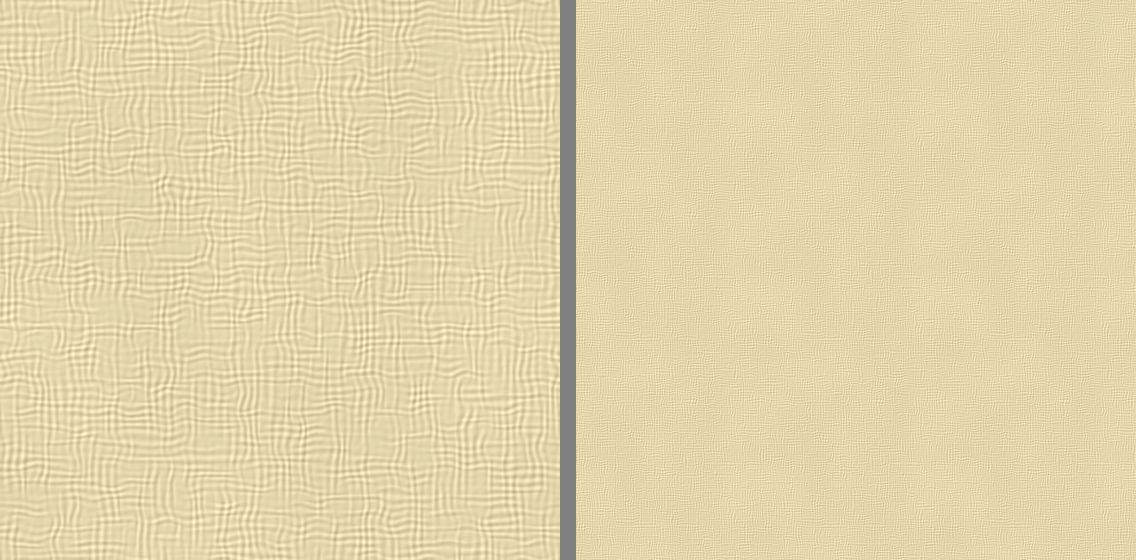
Left, the tile; right, the same tile 3 across and 3 down.
Give the GLSL for this texture, as a three.js fragment shader.

```glsl
// Cream canvas paper with an embossed, uneven plain weave.
// Wobbling warp and weft ribs of varying strength form a height field,
// which is shaded by its slope towards a light at the upper left.

#define THREADS 72.0       // ribs across the tile, whole number
#define RUNS 20.0          // strength changes along each rib
#define WOBBLE_CELLS 30.0  // cells of the rib displacement
#define WOBBLE 0.9         // displacement in rib widths
#define GRAIN_CELLS 120.0  // cells of the fine fibre grain
#define GRAIN 0.75         // height of the grain
#define SLOPE_STEP 0.12    // sampling distance in rib widths
#define RELIEF 0.85        // shading contrast
#define SHADOW vec3(0.84, 0.79, 0.61)
#define PAPER vec3(0.89, 0.84, 0.67)
#define LIGHT vec3(0.95, 0.89, 0.72)

varying vec2 vUv;

const float TAU = 6.2831853;

float hash(vec2 p) {
  vec3 q = fract(p.xyx * 0.1031);
  q += dot(q, q.yzx + 33.33);
  return fract((q.x + q.y) * q.z);
}

// Value noise that wraps after the given whole number of cells
float wrapNoise(vec2 uv, vec2 cells, float seed) {
  vec2 p = uv * cells;
  vec2 cell = floor(p);
  vec2 f = p - cell;
  f = f * f * (3.0 - 2.0 * f);
  vec2 a = mod(cell, cells) + seed;
  vec2 b = mod(cell + 1.0, cells) + seed;
  float low = mix(hash(a), hash(vec2(b.x, a.y)), f.x);
  float high = mix(hash(vec2(a.x, b.y)), hash(b), f.x);
  return mix(low, high, f.y);
}

// Strength of a rib, fading in and out along its length
float ribStrength(vec2 uv, vec2 cells, float seed) {
  return mix(0.15, 1.1, smoothstep(0.2, 0.8, wrapNoise(uv, cells, seed)));
}

float weaveHeight(vec2 uv) {
  vec2 wobble = vec2(wrapNoise(uv, vec2(WOBBLE_CELLS), 11.0),
                     wrapNoise(uv, vec2(WOBBLE_CELLS), 57.0)) - 0.5;
  vec2 ribs = cos(TAU * (uv * THREADS + WOBBLE * wobble));
  float warp = ribs.x * ribStrength(uv, vec2(THREADS, RUNS), 103.0);
  float weft = ribs.y * ribStrength(uv, vec2(RUNS, THREADS), 211.0);
  float grain = wrapNoise(uv, vec2(GRAIN_CELLS), 307.0) - 0.5;
  return warp + weft + GRAIN * grain;
}

void main() {
  // Emboss: slopes facing the upper left catch the light
  vec2 awayFromLight = vec2(1.0, -1.0) * SLOPE_STEP / THREADS;
  float slope = weaveHeight(vUv + awayFromLight) - weaveHeight(vUv - awayFromLight);

  // Faint broad unevenness of the sheet
  float mottle = 0.3 * (wrapNoise(vUv, vec2(7.0), 401.0) - 0.5);
  float tone = RELIEF * slope + mottle;

  vec3 color = tone < 0.0 ? mix(PAPER, SHADOW, -tone) : mix(PAPER, LIGHT, tone);
  gl_FragColor = vec4(clamp(color, 0.0, 1.0), 1.0);
}
```
